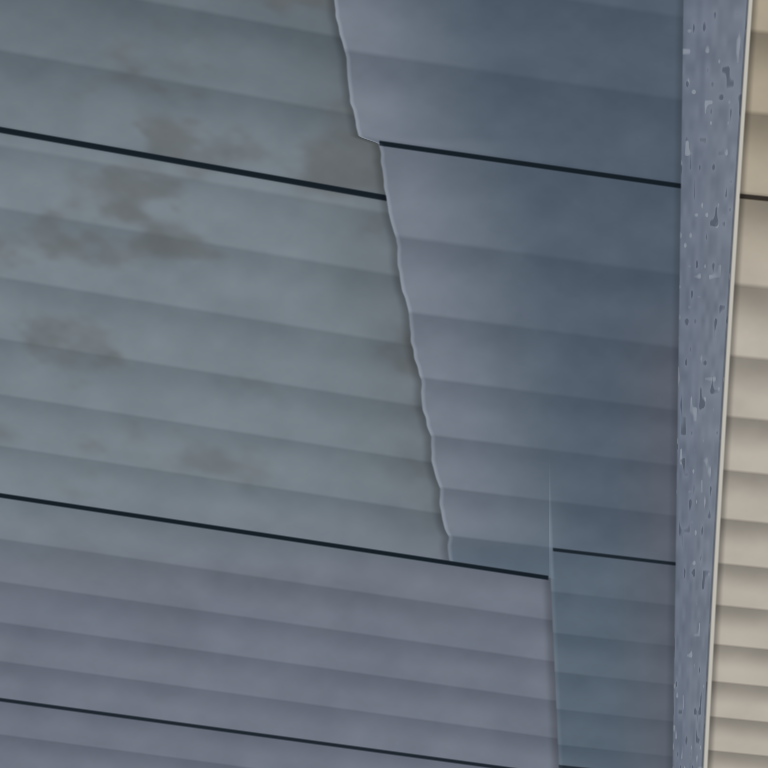
Write a Shadertoy shader that draws this texture.

```glsl
// Weathered blue-grey lap siding with overlapping panels, a painted post and a beige wall.

float hash(vec2 p) {
    return fract(sin(dot(p, vec2(127.1, 311.7))) * 43758.5453);
}

float noise(vec2 p) {
    vec2 i = floor(p), f = fract(p);
    f = f * f * (3.0 - 2.0 * f);
    return mix(mix(hash(i), hash(i + vec2(1, 0)), f.x),
               mix(hash(i + vec2(0, 1)), hash(i + vec2(1, 1)), f.x), f.y);
}

float fbm(vec2 p) {
    float sum = 0.0, amp = 0.5;
    for (int i = 0; i < 4; i++) {
        sum += amp * noise(p);
        p = p * 2.03 + 7.1;
        amp *= 0.5;
    }
    return sum;
}

// Soft step over a small fixed width
float edge(float d) { return smoothstep(-0.0016, 0.0016, d); }

float line(float d, float halfWidth) { return edge(halfWidth - abs(d)); }

// Course number below a seam; courses get narrower downwards
float courses(float t, float a, float b, float above) {
    return t < 0.0 ? t * above : t * (a + b * t);
}

// Shadow under each lap fading to light, 0..1
float lapLight(float n) {
    float f = fract(n);
    return smoothstep(-0.1, 0.65, f) * (1.0 - smoothstep(0.92, 1.0, f));
}

void mainImage(out vec4 fragColor, in vec2 fragCoord) {
    vec2 uv = fragCoord / iResolution.xy;
    float x = uv.x, d = 1.0 - uv.y;

    // Heights followed back along the sloping boards to the left border
    float hL = (d - 0.186 * x) / (1.0 - 0.055 * x);
    float hR = (d - 0.148 * x) / (1.0 - 0.0485 * x);
    float nL = courses(hL - 0.169, 8.63, 8.34, 10.0);
    float nR = courses(hR - 0.116, 6.84, 9.34, 8.85);

    float stain = fbm(vec2(x * 9.0, hL * 14.0));
    float mottled = fbm(uv * vec2(24.0, 30.0) + 3.0);

    // Left boards: cool grey, darker at the top and beside the overlap
    vec3 left = mix(vec3(0.385, 0.425, 0.455), vec3(0.445, 0.485, 0.515), smoothstep(0.0, 0.28, d));
    left = mix(left, vec3(0.415, 0.44, 0.49), smoothstep(0.62, 0.8, d));
    left *= 1.0 - 0.13 * smoothstep(0.3, 0.52, x - 0.16 * d) * (1.0 - smoothstep(0.68, 0.75, d));
    left += 0.055 * (lapLight(nL) - 0.6);
    left = mix(left, vec3(0.36, 0.37, 0.37), 0.55 * smoothstep(0.48, 0.72, stain) * smoothstep(0.95, 0.3, d));
    left += 0.05 * (mottled - 0.47);

    // Right boards: light at the lapped edge, deep blue further right
    float lap = mix(0.438 + 0.17 * d, 0.494 + 0.175 * (d - 0.186), smoothstep(0.176, 0.189, d));
    lap -= 0.004 * sin(3.14159 * fract(nR)) + 0.002 * (noise(vec2(d * 90.0, 2.0)) - 0.5);
    float seamTwo = hL - 0.645;
    float lowLap = 0.715 + 0.045 * (d - 0.715);
    float fromLap = x - lap;
    vec3 right = mix(vec3(0.43, 0.465, 0.51), vec3(0.315, 0.36, 0.415), smoothstep(0.0, 0.23, fromLap));
    right = mix(right, vec3(0.335, 0.385, 0.435), smoothstep(0.68, 0.74, d));
    right = mix(right, vec3(0.36, 0.37, 0.41), 0.6 * smoothstep(0.78, 0.88, x) * smoothstep(0.35, 0.5, d));
    right += (0.03 + 0.04 * smoothstep(0.2, 0.0, fromLap)) * (lapLight(nR) - 0.6);
    right += 0.05 * (mottled - 0.47);

    // Dark gaps between panels
    vec3 gap = vec3(0.09, 0.12, 0.15);
    float tail = 1.0 - edge(x - 0.714);
    left = mix(left, gap, line(hL - 0.169, 0.0038));
    left = mix(left, gap, line(hL - 0.911, 0.0022) * 0.9);
    left += 0.05 * smoothstep(0.012, 0.004, abs(hL - 0.181));
    right = mix(right, gap, line(hR - 0.116, 0.0032) * edge(x - 0.494));
    right = mix(right, gap, line(hR - 0.631, 0.0022) * edge(x - 0.72) * 0.9);
    right = mix(right, gap, line(hR - 0.923, 0.0022) * 0.8);

    // Overlap outlines: soft shadow outside, thin highlight inside
    float below = edge(seamTwo);
    float side = mix(fromLap, x - lowLap, max(below, 1.0 - tail));
    left *= 1.0 - 0.2 * smoothstep(-0.014, 0.0, side);
    right += 0.07 * smoothstep(0.005, 0.0, abs(side - 0.002)) * (1.0 - 0.5 * below);
    float covered = max(edge(fromLap) * (1.0 - below), edge(x - lowLap));
    vec3 col = mix(left, right, covered);
    col = mix(col, gap, line(seamTwo, 0.0028) * tail);

    // Painted post with flecks running along it
    float postLeft = 0.89 - 0.014 * d;
    float postRight = 0.974 - 0.068 * d + 0.009 * d * d;
    float across = (x - postLeft) / (postRight - postLeft);
    vec3 post = mix(vec3(0.405, 0.44, 0.5), vec3(0.45, 0.48, 0.53), across);
    float grain = noise(vec2(across * 12.0, d * 55.0));
    float flecks = noise(vec2(across * 10.0 + 40.0, d * 75.0));
    post += 0.06 * (grain - 0.5) + 0.05 * (mottled - 0.47);
    post = mix(post, vec3(0.6, 0.63, 0.67), 0.6 * smoothstep(0.82, 0.95, flecks));
    post = mix(post, vec3(0.26, 0.29, 0.34), 0.6 * smoothstep(0.84, 0.95, grain));
    col *= 1.0 - 0.14 * smoothstep(-0.012, 0.0, x - postLeft);
    col = mix(col, post, edge(x - postLeft));

    // Beige wall and its pale trim
    float hB = d - 0.1 * (x - 0.97);
    float nB = courses(hB - 0.256, 7.09, 11.06, 9.4);
    vec3 beige = mix(vec3(0.61, 0.57, 0.5), vec3(0.65, 0.625, 0.585), smoothstep(0.1, 0.5, d));
    beige *= 0.8 + 0.28 * lapLight(nB) + 0.1 * (mottled - 0.47);
    beige = mix(beige, vec3(0.2, 0.18, 0.16), line(hB - 0.256, 0.003));
    beige *= 1.0 - 0.3 * smoothstep(0.016, 0.006, x - postRight);
    beige = mix(beige, vec3(0.74, 0.73, 0.7), 1.0 - edge(x - postRight - 0.006));
    col = mix(col, beige, edge(x - postRight));
    col *= 1.0 - 0.35 * line(x - postRight, 0.0012);

    fragColor = vec4(clamp(col, 0.0, 1.0), 1.0);
}
```
